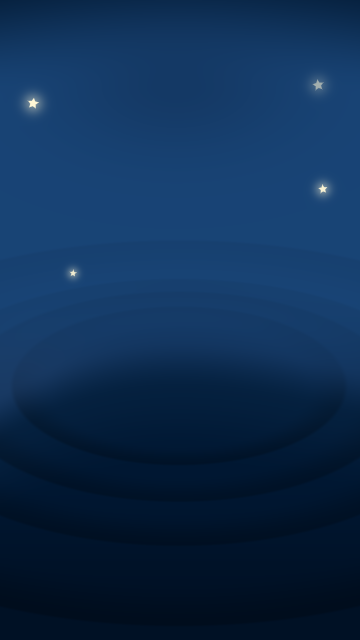
Reproduce this background procedurally as a WebGL 1 fragment shader.

```glsl
precision highp float;
// Night-blue stage backdrop: soft vertical gradient, stacked oval steps and four glowing stars.
uniform vec2 u_resolution;

const float PI = 3.14159265;
const vec3 TOP_SHADE = vec3(0.01, 0.10, 0.20);
const vec3 SKY = vec3(0.095, 0.265, 0.46);
const vec3 DUSK = vec3(0.07, 0.20, 0.36);
const vec3 NAVY = vec3(0.02, 0.13, 0.25);
const vec3 DEEP = vec3(0.0, 0.09, 0.195);
const vec3 ABYSS = vec3(0.0, 0.065, 0.145);
const vec3 SLATE = vec3(0.12, 0.24, 0.40);
const vec3 CREAM = vec3(1.0, 0.97, 0.84);

// Soft elliptical falloff: 1 at the centre, fading outward
float softSpot(vec2 p, vec2 center, vec2 radius) {
  vec2 d = (p - center) / radius;
  return exp(-dot(d, d));
}

// Vertical gradient; the lower shadow hangs lower near the sides
vec3 backdrop(vec2 uv) {
  float depth = 1.0 - uv.y;
  float side = 2.0 * uv.x - 1.0;
  float sag = side * side * mix(0.085, 0.045, uv.x);
  float floorDepth = depth - sag;
  vec3 color = mix(TOP_SHADE, SKY, smoothstep(-0.06, 0.15, depth + 0.02 * (1.0 - side * side)));
  color = mix(color, DUSK, 0.65 * softSpot(uv, vec2(0.49, 0.865), vec2(0.32, 0.10)));
  color = mix(color, DUSK, smoothstep(0.42, 0.58, floorDepth));
  color = mix(color, SLATE, 0.5 * softSpot(uv, vec2(0.02, 0.41), vec2(0.25, 0.07)));
  color = mix(color, NAVY, smoothstep(0.53, 0.61, floorDepth));
  color = mix(color, DEEP, smoothstep(0.58, 0.74, floorDepth));
  return mix(color, ABYSS, smoothstep(0.74, 0.95, depth));
}

// Shadow gathering inside the rim of an ellipse, strongest on its lower half
float rimShade(vec2 p, vec2 center, vec2 radius, float pixel) {
  vec2 d = (p - center) / radius;
  float q = length(d);
  float blur = 1.5 * pixel / radius.y;
  float inside = 1.0 - smoothstep(1.0 - blur, 1.0 + blur, q);
  float strength = mix(0.22, 0.05, smoothstep(-0.7, 0.4, d.y));
  return strength * inside * smoothstep(0.76, 1.0, q);
}

// Signed distance to the edges of a five-pointed star
float starDistance(vec2 p, float radius) {
  float sector = 2.0 * PI / 5.0;
  float angle = mod(atan(p.x, p.y) + 0.5 * sector, sector) - 0.5 * sector;
  vec2 q = length(p) * vec2(cos(angle), abs(sin(angle)));
  vec2 inner = 0.52 * radius * vec2(cos(0.5 * sector), sin(0.5 * sector));
  vec2 edge = inner - vec2(radius, 0.0);
  return dot(q - vec2(radius, 0.0), normalize(vec2(edge.y, -edge.x)));
}

// Star with a halo, blended over the given color
vec3 addStar(vec3 color, vec2 p, float radius, float tilt, float opacity, float pixel) {
  float c = cos(tilt);
  float s = sin(tilt);
  vec2 q = vec2(c * p.x - s * p.y, s * p.x + c * p.y);
  float halo = softSpot(p, vec2(0.0), vec2(1.8 * radius));
  float body = 1.0 - smoothstep(-0.7 * pixel, 0.7 * pixel, starDistance(q, radius));
  color = mix(color, CREAM, 0.42 * opacity * halo);
  return mix(color, CREAM, opacity * body);
}

void main() {
  vec2 uv = gl_FragCoord.xy / u_resolution;
  float pixel = 1.0 / u_resolution.x;
  float aspect = u_resolution.y / u_resolution.x;
  vec2 scale = vec2(1.0, aspect);
  vec2 p = uv * scale;
  vec3 color = backdrop(uv);

  // Oval steps, widening and sinking toward the viewer
  for (int i = 0; i < 4; i++) {
    float n = float(i);
    float height = 0.22 + 0.0718 * n + n * (n - 1.0) * (0.0035 + 0.0132 * (n - 2.0));
    float centerY = 0.706 - 0.0231 * n - 0.0069 * n * n;
    vec2 center = vec2(0.497, centerY * aspect / 1.7778);
    color *= 1.0 - rimShade(p, center, height * vec2(2.11, 1.0), pixel);
  }

  // Stars: offset, radius, tilt, opacity
  color = addStar(color, p - vec2(0.092, 0.8385) * scale, 0.0155, 0.15, 1.0, pixel);
  color = addStar(color, p - vec2(0.884, 0.867) * scale, 0.0155, -0.15, 0.5, pixel);
  color = addStar(color, p - vec2(0.897, 0.7045) * scale, 0.0125, -0.1, 0.95, pixel);
  color = addStar(color, p - vec2(0.203, 0.573) * scale, 0.0095, 0.1, 0.9, pixel);

  gl_FragColor = vec4(color, 1.0);
}
```
